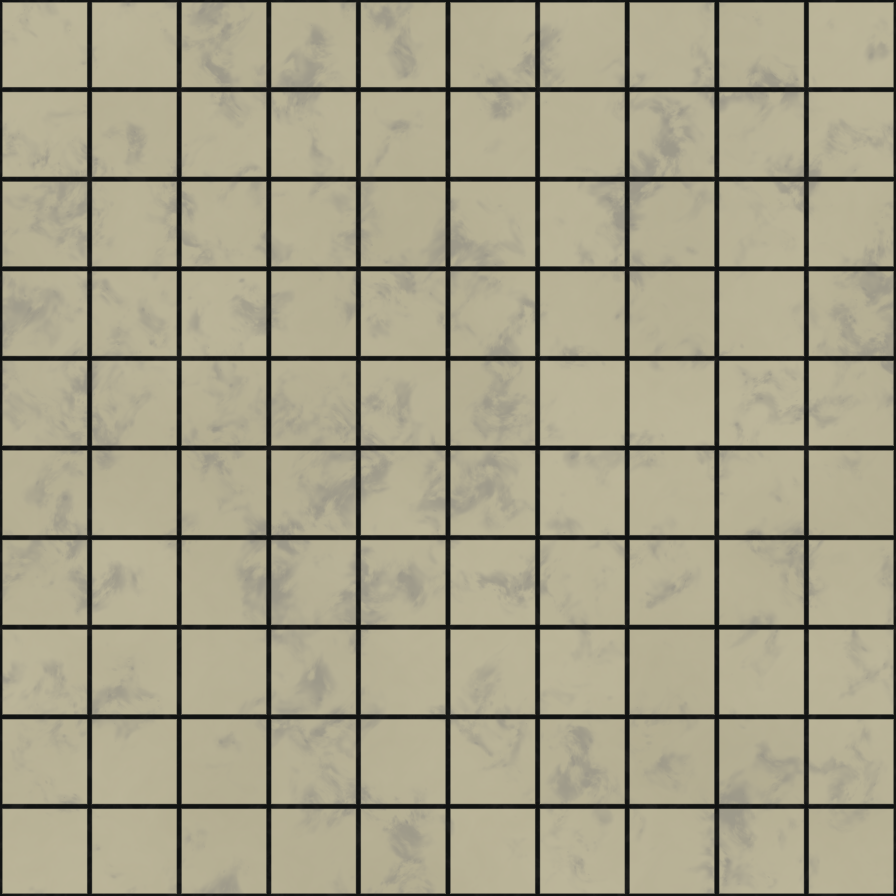
Reproduce this texture procedurally as a three.js fragment shader.

```glsl
// Square beige tiles, ten by ten, with thin dark joints and faint grey grime.
varying vec2 vUv;

const float TAU = 6.2831853;
const float TILES = 10.0;
const float JOINT_HALF = 0.0027;
const float EDGE_SOFT = 0.001;

const vec3 TILE_COLOR = vec3(0.722, 0.697, 0.588);
const vec3 GRIME_COLOR = vec3(0.580, 0.566, 0.520);
const vec3 JOINT_COLOR = vec3(0.068, 0.074, 0.072);
const vec3 JOINT_DUST = vec3(0.140, 0.140, 0.130);

float hash(vec2 p) {
  vec3 q = fract(vec3(p.xyx) * vec3(0.1031, 0.1030, 0.0973));
  q += dot(q, q.yzx + 33.33);
  return fract((q.x + q.y) * q.z);
}

// Value noise on a lattice that wraps after a whole number of cells.
float wrapNoise(vec2 uv, float cells, float seed) {
  vec2 p = uv * cells;
  vec2 i = floor(p);
  vec2 f = fract(p);
  f = f * f * (3.0 - 2.0 * f);
  float a = hash(mod(i, cells) + seed);
  float b = hash(mod(i + vec2(1.0, 0.0), cells) + seed);
  float c = hash(mod(i + vec2(0.0, 1.0), cells) + seed);
  float d = hash(mod(i + vec2(1.0), cells) + seed);
  return mix(mix(a, b, f.x), mix(c, d, f.x), f.y);
}

float fractalNoise(vec2 uv, float cells, float seed) {
  float sum = 0.0;
  float weight = 0.5;
  for (int k = 0; k < 4; k++) {
    sum += weight * wrapNoise(uv, cells, seed);
    cells *= 2.0;
    seed += 17.0;
    weight *= 0.6;
  }
  return sum / 1.088;
}

// Wrapping cellular noise: small round specks of varied size.
float specks(vec2 uv, float cells, float seed) {
  vec2 p = uv * cells;
  vec2 i = floor(p);
  float mark = 0.0;
  for (int y = -1; y <= 1; y++) {
    for (int x = -1; x <= 1; x++) {
      vec2 cell = i + vec2(float(x), float(y));
      vec2 id = mod(cell, cells) + seed;
      vec2 center = cell + vec2(hash(id), hash(id + 71.0));
      float size = 0.34 * hash(id + 139.0);
      float present = step(0.72, hash(id + 211.0));
      float dist = length(p - center);
      mark = max(mark, present * (1.0 - smoothstep(size * 0.4, size + 0.1, dist)));
    }
  }
  return mark;
}

// Broad soft area of wear, wrapped around the canvas.
float wornArea(vec2 uv, vec2 center, vec2 radius) {
  vec2 d = (fract(uv - center + 0.5) - 0.5) / radius;
  return exp(-dot(d, d));
}

// Layered sines bend the grime so it does not follow the lattice.
vec2 bend(vec2 uv) {
  vec2 w = sin(TAU * (uv.yx * vec2(7.0, 6.0) + uv * vec2(3.0, 5.0)));
  w += 0.5 * sin(TAU * (uv.yx * vec2(17.0, 19.0) - uv * vec2(11.0, 8.0)));
  return uv + 0.006 * w;
}

// Distance from the nearest joint centre, in canvas units.
float jointDistance(vec2 uv, float count) {
  vec2 d = 0.5 - abs(fract(uv * count) - 0.5);
  return min(d.x, d.y) / count;
}

void main() {
  vec2 uv = vUv;
  vec2 bent = bend(uv);

  // Where grime gathers
  float wear = wornArea(uv, vec2(0.77, 0.86), vec2(0.10, 0.15));
  wear += wornArea(uv, vec2(0.35, 0.30), vec2(0.09, 0.20));
  wear += 0.7 * wornArea(uv, vec2(0.05, 0.61), vec2(0.07, 0.10));
  wear += 0.6 * wornArea(uv, vec2(0.85, 0.15), vec2(0.07, 0.06));
  wear += 0.5 * wornArea(uv, vec2(0.52, 0.53), vec2(0.10, 0.09));

  // Smudges broken up by fine grain, plus scattered specks
  float cloud = fractalNoise(bent, 20.0, 3.0);
  float grain = fractalNoise(bent, 64.0, 41.0);
  float smudge = smoothstep(0.50, 0.80, cloud + 0.13 * wear);
  smudge *= smoothstep(0.28, 0.66, grain + 0.06 * wear);
  float spots = specks(bent, 96.0, 7.0) * smoothstep(0.46, 0.66, cloud);
  float grime = clamp(0.70 * smudge + 0.22 * spots + 0.06 * wear, 0.0, 0.75);

  // Tile face with slight tone changes
  float tone = 0.012 * (hash(mod(floor(uv * TILES), TILES) + 5.0) - 0.5);
  tone += 0.022 * (wrapNoise(bent, 8.0, 90.0) - 0.5) + 0.014 * (grain - 0.5);
  vec3 color = mix(TILE_COLOR + tone, GRIME_COLOR, grime);

  // Joints with a little dust
  float dust = 0.55 * smoothstep(0.45, 0.75, grain);
  vec3 joint = mix(JOINT_COLOR, JOINT_DUST, dust);
  float dist = jointDistance(uv, TILES);
  float face = smoothstep(JOINT_HALF - EDGE_SOFT, JOINT_HALF + EDGE_SOFT, dist);
  gl_FragColor = vec4(mix(joint, color, face), 1.0);
}
```
